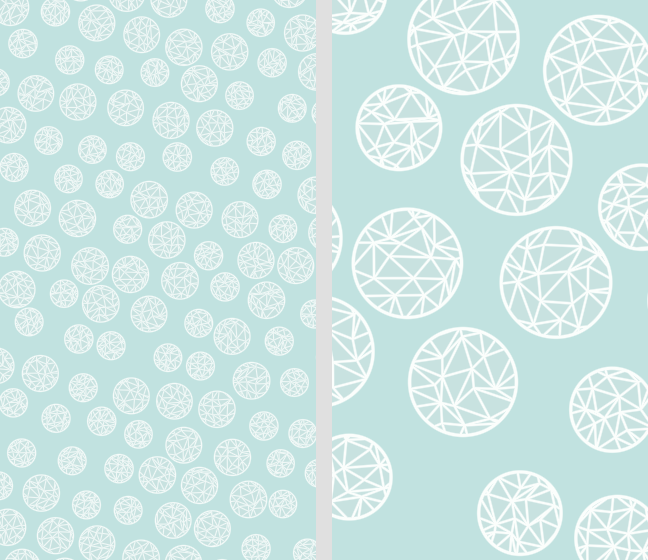
Left, the full canvas; right, a detail of the centre.
This pattern is drawn by a Shadertoy shader. Its source:

```glsl
// Scattered white wireframe discs, large and small, on a pale aqua ground.

const vec3 AQUA = vec3(0.757, 0.888, 0.878);
const vec3 DISC_TINT = vec3(0.80, 0.885, 0.88);
const vec3 WHITE = vec3(0.985, 0.995, 0.99);

vec2 hash2(vec2 p) {
    vec3 h = fract(vec3(p.xyx) * vec3(0.1031, 0.1030, 0.0973));
    h += dot(h, h.yzx + 33.33);
    return fract((h.xx + h.yz) * h.zy);
}

mat2 rotation(float a) {
    return mat2(cos(a), sin(a), -sin(a), cos(a));
}

float segmentDistance(vec2 p, vec2 a, vec2 b) {
    vec2 ab = b - a;
    return length(p - a - ab * clamp(dot(p - a, ab) / dot(ab, ab), 0.0, 1.0));
}

// Jittered grid point of the mesh belonging to one disc
vec2 meshPoint(vec2 i, vec2 seed) {
    return i + 0.74 * (hash2(i + seed) - 0.5);
}

// Distance to the nearest edge of an irregular triangle mesh
float meshDistance(vec2 p, vec2 seed) {
    vec2 cell = floor(p);
    float d = 9.0;
    for (int y = -1; y <= 1; y++)
    for (int x = -1; x <= 1; x++) {
        vec2 i = cell + vec2(x, y);
        vec2 a = meshPoint(i, seed);
        vec2 b = meshPoint(i + vec2(1, 0), seed);
        vec2 c = meshPoint(i + vec2(0, 1), seed);
        vec2 e = meshPoint(i + vec2(1, 1), seed);
        d = min(d, min(segmentDistance(p, a, b), segmentDistance(p, a, c)));
        // Each quad is split along one of its diagonals
        bool rising = hash2(i + seed + 57.0).x < 0.5;
        d = min(d, rising ? segmentDistance(p, a, e) : segmentDistance(p, b, c));
    }
    return d;
}

void mainImage(out vec4 fragColor, in vec2 fragCoord) {
    // One unit is the spacing of a tilted hexagonal lattice
    float spacing = 0.143;
    vec2 p = rotation(0.22) * (fragCoord / iResolution.x / spacing) + 20.0;
    float soft = 1.35 / (iResolution.x * spacing);
    vec3 color = AQUA;

    float nearRow = floor(p.y / 0.866 + 0.5);
    for (int y = -1; y <= 1; y++)
    for (int x = -1; x <= 1; x++) {
        float row = nearRow + float(y);
        float shift = 0.5 * mod(row, 2.0);
        vec2 id = vec2(floor(p.x - shift + 0.5) + float(x), row);

        // Smaller discs wander further, yet none can touch
        vec2 size = hash2(id + 3.7);
        float radius = (size.x < 0.5 ? 0.307 : 0.398) + 0.012 * (size.y - 0.5);
        vec2 drift = hash2(id + 91.3);
        float angle = 6.2832 * drift.x;
        vec2 center = vec2(id.x + shift, row * 0.866)
            + (0.485 - radius) * sqrt(drift.y) * vec2(cos(angle), sin(angle));

        vec2 local = p - center;
        float rim = length(local) - radius;
        if (rim > 0.1) continue;

        // Faint fill, triangle mesh and slightly heavier outline
        float inside = clamp(0.5 - rim / soft, 0.0, 1.0);
        float meshScale = 0.45 * radius;
        vec2 q = rotation(6.2832 * size.y) * local / meshScale;
        float mesh = meshDistance(q + 8.5, id * 17.0) * meshScale;
        float lines = inside * clamp(0.5 + (0.0092 - mesh) / soft, 0.0, 1.0);
        float outline = clamp(0.5 + (0.0125 - abs(rim)) / soft, 0.0, 1.0);
        color = mix(color, DISC_TINT, 0.6 * inside);
        color = mix(color, WHITE, max(lines, outline));
    }
    fragColor = vec4(color, 1.0);
}
```
